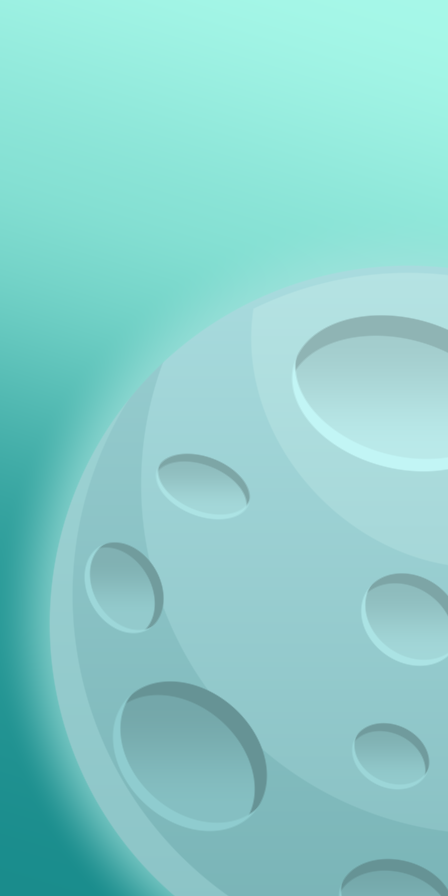
Write a Shadertoy shader that draws this background.

```glsl
const int CRATER_COUNT = 7;

// Crater centre (xy) and half axes (zw), in canvas widths
const vec4 CRATERS[CRATER_COUNT] = vec4[CRATER_COUNT](
    vec4(0.898, 1.122, 0.250, 0.168),
    vec4(0.453, 0.914, 0.109, 0.066),
    vec4(0.277, 0.688, 0.107, 0.081),
    vec4(0.424, 0.312, 0.190, 0.146),
    vec4(0.917, 0.617, 0.117, 0.096),
    vec4(0.872, 0.312, 0.089, 0.070),
    vec4(0.885, -0.016, 0.130, 0.096));
const float TILTS[CRATER_COUNT] = float[CRATER_COUNT](
    -0.25, -0.37, -1.05, -0.73, -0.60, -0.44, -0.26);

float circleDistance(vec2 p, vec2 center, float radius) {
    return length(p - center) - radius;
}

float ellipseDistance(vec2 p, vec2 radii) {
    return (length(p / radii) - 1.0) * min(radii.x, radii.y);
}

float coverage(float dist, float pixel) {
    return clamp(0.5 - dist / pixel, 0.0, 1.0);
}

vec2 rotate(vec2 p, float angle) {
    float c = cos(angle), s = sin(angle);
    return vec2(c * p.x - s * p.y, s * p.x + c * p.y);
}

vec3 skyColor(vec2 p) {
    float height = p.y + 0.3 * p.x;
    vec3 color = mix(vec3(0.10, 0.55, 0.55), vec3(0.17, 0.61, 0.60), smoothstep(0.0, 0.8, height));
    color = mix(color, vec3(0.51, 0.87, 0.82), smoothstep(0.65, 1.65, height));
    return mix(color, vec3(0.65, 0.97, 0.91), smoothstep(1.45, 2.3, height));
}

// Overlapping tonal discs, from the outer rim to the lit cap
vec3 moonColor(vec2 p, float moonDist, float pixel) {
    float height = clamp(p.y / 1.4, 0.0, 1.0);
    vec3 rim = mix(vec3(0.55, 0.77, 0.78), vec3(0.63, 0.84, 0.84), height);
    vec3 shade = mix(vec3(0.48, 0.71, 0.72), vec3(0.60, 0.81, 0.82), height);
    vec3 body = mix(vec3(0.53, 0.75, 0.76), vec3(0.66, 0.86, 0.87), height);
    vec3 cap = mix(vec3(0.58, 0.79, 0.80), vec3(0.71, 0.89, 0.89), height);

    float shadeDist = circleDistance(p, vec2(0.985, 0.672), 0.823);
    float bodyDist = circleDistance(p, vec2(1.096, 0.919), 0.781);
    vec2 capPoint = rotate(p - vec2(1.005, 1.177), 0.785);
    float capDist = max(ellipseDistance(capPoint, vec2(0.477, 0.409)), moonDist + 0.016);

    vec3 color = mix(rim, shade, coverage(shadeDist, pixel));
    color = mix(color, body, coverage(bodyDist, pixel));
    return mix(color, cap, coverage(capDist, pixel));
}

// Dark upper wall, bright lower lip and a shaded floor
vec3 addCrater(vec3 color, vec2 p, vec4 crater, float tilt, float pixel) {
    vec2 offset = p - crater.xy;
    vec2 local = rotate(offset, -tilt);
    vec2 radii = crater.zw;
    float light = clamp((0.45 * crater.x + 0.75 * crater.y - 0.42) / 0.82, 0.0, 1.0);
    vec3 tone = mix(vec3(0.50, 0.72, 0.73), vec3(0.70, 0.88, 0.88), light);

    float outer = coverage(ellipseDistance(local, radii), pixel);
    float belowWall = coverage(ellipseDistance(local + vec2(0.0, 0.28 * radii.y), radii), pixel);
    float aboveLip = coverage(ellipseDistance(local - vec2(0.0, 0.17 * radii.y), radii), pixel);

    float depth = smoothstep(-0.8, 0.8, -offset.y / radii.y);
    vec3 bowl = tone * mix(0.91, 1.04, depth);
    bowl = mix(tone * 0.80, bowl, belowWall);
    bowl = mix(tone + vec3(0.06, 0.08, 0.08), bowl, aboveLip);
    return mix(color, bowl, outer);
}

void mainImage(out vec4 fragColor, in vec2 fragCoord) {
    vec2 p = fragCoord / iResolution.x;
    float pixel = 1.5 / iResolution.x;
    float moonDist = circleDistance(p, vec2(0.911, 0.607), 0.80);

    // Sky and soft halo
    vec3 color = skyColor(p);
    float halo = 1.0 - smoothstep(-0.06, 0.13, moonDist);
    color = mix(color, vec3(0.65, 0.89, 0.87), 0.75 * halo);

    // Moon surface with craters
    vec3 moon = moonColor(p, moonDist, pixel);
    for (int i = 0; i < CRATER_COUNT; i++) {
        moon = addCrater(moon, p, CRATERS[i], TILTS[i], pixel);
    }
    color = mix(color, moon, coverage(moonDist, pixel));

    fragColor = vec4(color, 1.0);
}
```
